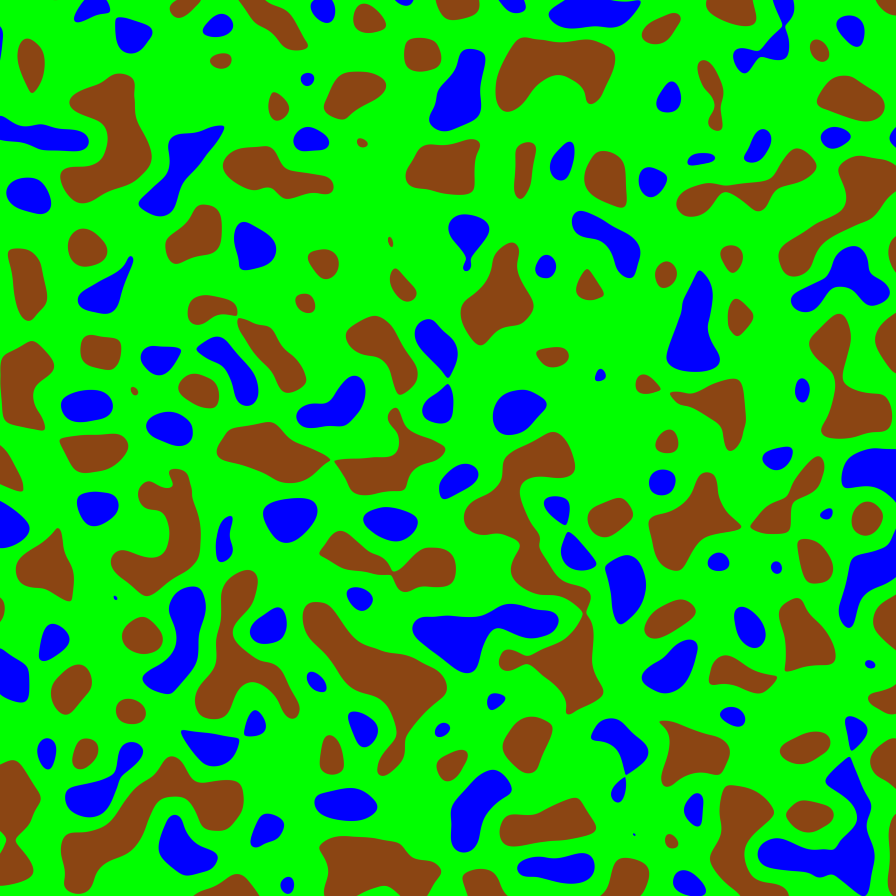
Write a three.js fragment shader that draws this texture.

```glsl
// Flat three-colour camouflage: brown and blue blobs scattered over green.
// One smooth noise field, the sum of two rotated gradient-noise layers, is
// cut at a high level for brown and at a low level for blue.

varying vec2 vUv;

const vec3 GREEN = vec3(0.0, 1.0, 0.0);
const vec3 BROWN = vec3(0.545, 0.271, 0.075);
const vec3 BLUE  = vec3(0.0, 0.0, 1.0);

const float CELLS       = 16.0;   // noise cells across the canvas
const float BROWN_LEVEL = 0.225;  // field above this is brown
const float BLUE_LEVEL  = -0.35;  // field below this is blue
const float EDGE_WIDTH  = 0.0015; // smoothed edge, in canvas units
const float SLOPE_STEP  = 0.001;  // distance used to measure the slope
const float MIN_SLOPE   = 1.0;    // keeps edges crisp where the field is flat

const mat2 TURN = mat2(0.8, 0.6, -0.6, 0.8);
const vec2 LAYER_A_OFFSET = vec2(37.3, 61.7);
const vec2 LAYER_B_OFFSET = vec2(113.6, 85.2);

// Unit gradient for a lattice point, from a sine-free hash
vec2 latticeGradient(vec2 cell) {
  vec3 p = fract(cell.xyx * vec3(0.1031, 0.1030, 0.0973));
  p += dot(p, p.yzx + 33.33);
  return normalize(fract((p.xx + p.yz) * p.zy) * 2.0 - 1.0 + 0.0001);
}

// Gradient noise with a quintic fade
float gradientNoise(vec2 p) {
  vec2 cell = floor(p);
  vec2 f = p - cell;
  vec2 fade = f * f * f * (f * (f * 6.0 - 15.0) + 10.0);
  vec2 right = vec2(1.0, 0.0);
  vec2 up = vec2(0.0, 1.0);
  float bottomLeft  = dot(latticeGradient(cell), f);
  float bottomRight = dot(latticeGradient(cell + right), f - right);
  float topLeft     = dot(latticeGradient(cell + up), f - up);
  float topRight    = dot(latticeGradient(cell + 1.0), f - 1.0);
  return mix(mix(bottomLeft, bottomRight, fade.x),
             mix(topLeft, topRight, fade.x), fade.y);
}

// Two layers at different angles hide the lattice directions
float blobField(vec2 uv) {
  vec2 p = uv * CELLS;
  return gradientNoise(p + LAYER_A_OFFSET)
       + gradientNoise(TURN * p + LAYER_B_OFFSET);
}

// Coverage from a signed distance, positive inside
float coverage(float signedDistance) {
  return smoothstep(-0.5 * EDGE_WIDTH, 0.5 * EDGE_WIDTH, signedDistance);
}

void main() {
  float field = blobField(vUv);

  // Slope turns field differences into distances on the canvas
  vec2 slope = vec2(blobField(vUv + vec2(SLOPE_STEP, 0.0)),
                    blobField(vUv + vec2(0.0, SLOPE_STEP))) - field;
  float steepness = max(length(slope) / SLOPE_STEP, MIN_SLOPE);

  vec3 color = GREEN;
  color = mix(color, BROWN, coverage((field - BROWN_LEVEL) / steepness));
  color = mix(color, BLUE, coverage((BLUE_LEVEL - field) / steepness));
  gl_FragColor = vec4(color, 1.0);
}
```
